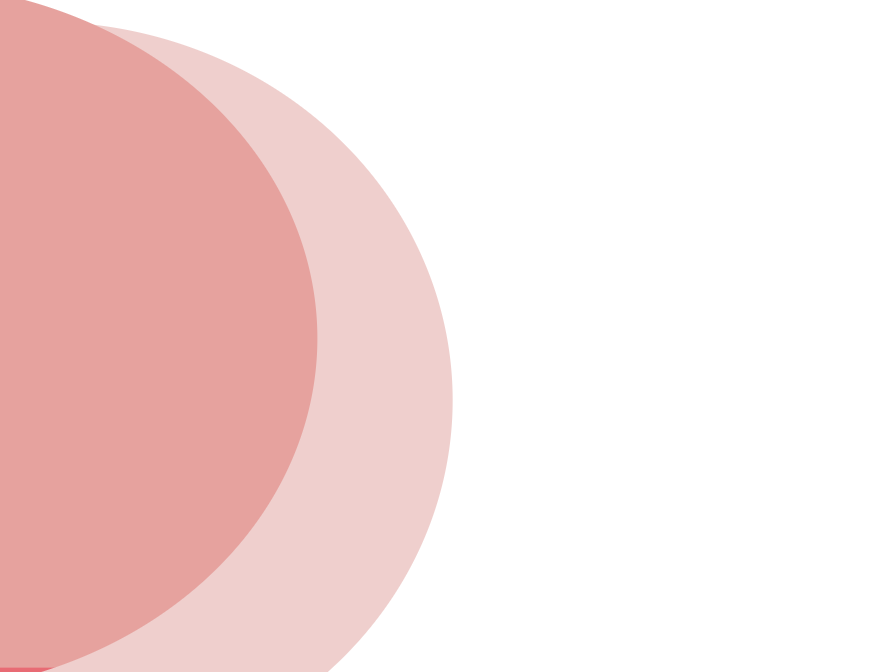
Write a WebGL 2 fragment shader that draws this background.

```glsl
#version 300 es
precision highp float;

uniform vec2 u_resolution;
out vec4 outColor;

#define PALE_CENTER vec2(0.0625, 0.4045)
#define PALE_RADII vec2(0.6111, 0.5632)
#define DEEP_CENTER vec2(-0.1562, 0.4965)
#define DEEP_RADII vec2(0.6285, 0.5292)
#define STRIP_HEIGHT 0.0065
#define PAPER vec3(1.0)
#define PALE_PINK vec3(0.937, 0.812, 0.804)
#define DEEP_PINK vec3(0.902, 0.635, 0.620)
#define STRIP_RED vec3(0.910, 0.420, 0.455)

// Approximate signed distance to an axis-aligned ellipse
float ellipseDistance(vec2 p, vec2 radii) {
    float k = length(p / radii);
    float slope = length(p / (radii * radii));
    return k * (k - 1.0) / max(slope, 1e-4);
}

// Coverage of a shape, smoothed over one pixel
float coverage(float distance, float pixel) {
    return clamp(0.5 - distance / pixel, 0.0, 1.0);
}

void main() {
    // Canvas height is one unit
    float pixel = 1.0 / u_resolution.y;
    vec2 p = gl_FragCoord.xy * pixel;

    float pale = coverage(ellipseDistance(p - PALE_CENTER, PALE_RADII), pixel);
    float deep = coverage(ellipseDistance(p - DEEP_CENTER, DEEP_RADII), pixel);
    float strip = coverage(p.y - STRIP_HEIGHT, pixel);

    // Layer the discs, with a thin red strip inside the front one
    vec3 color = mix(PAPER, PALE_PINK, pale);
    vec3 front = mix(DEEP_PINK, STRIP_RED, strip);
    color = mix(color, front, deep);

    outColor = vec4(color, 1.0);
}
```
